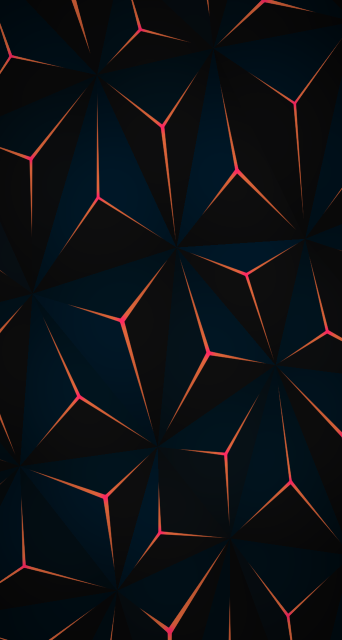
A Shadertoy shader for this background:

```glsl
// Dark faceted mesh with glowing seams. A jittered, skewed lattice of hubs is split
// into triangles; each holds three flat facets around an inner peak, and from the
// peak tapered orange spikes run toward the hubs, with a pink glow where they meet.

vec2 hash22(vec2 p) {
    vec3 q = fract(vec3(p.xyx) * vec3(0.1031, 0.1030, 0.0973));
    q += dot(q, q.yzx + 33.33);
    return fract((q.xx + q.yz) * q.zy);
}

float cross2(vec2 a, vec2 b) {
    return a.x * b.y - a.y * b.x;
}

// Lattice axes and origin, in units of the canvas height
const mat2 LATTICE = mat2(0.224, 0.052, -0.068, -0.270);
const vec2 ORIGIN = vec2(0.134, 0.831);

vec2 hub(vec2 id) {
    return ORIGIN + LATTICE * (id + 0.40 * (hash22(id + 5.0) - 0.5));
}

bool insideTriangle(vec2 p, vec2 h[3]) {
    return cross2(h[1] - h[0], p - h[0]) <= 0.0
        && cross2(h[2] - h[1], p - h[1]) <= 0.0
        && cross2(h[0] - h[2], p - h[2]) <= 0.0;
}

// Facet tint: upper left sides lean blue, lower right sides lean black
vec3 facetColour(vec2 p, vec2 peak, vec2 outward, vec2 rnd) {
    float lean = dot(outward, vec2(-0.5, 0.7)) + 1.3 * (rnd.x - 0.45);
    vec3 blue = mix(vec3(0.004, 0.072, 0.108), vec3(0.0, 0.088, 0.150), rnd.y * rnd.y);
    vec3 tint = mix(vec3(0.050, 0.050, 0.052), blue, smoothstep(-0.25, 0.25, lean));
    return tint * mix(1.08, 0.72, smoothstep(0.02, 0.22, length(p - peak)));
}

// Adds one tapered spike, with exact coverage where it is thinner than a pixel
vec3 addSpike(vec3 colour, vec2 p, vec2 peak, vec2 tip, float halfWidth, float pixel) {
    vec2 axis = tip - peak;
    float along = dot(p - peak, axis) / dot(axis, axis);
    float t = clamp(along, 0.0, 1.0);
    float d = length(p - peak - axis * t);
    float w = halfWidth * (1.0 - t);
    float cover = (min(w, d + 0.5 * pixel) - max(-w, d - 0.5 * pixel)) / pixel;
    vec3 seam = mix(vec3(0.90, 0.41, 0.24), vec3(0.68, 0.30, 0.16), t);
    float glow = exp(-pow(length(p - peak) / 0.009, 2.0));
    seam = mix(seam, vec3(1.0, 0.15, 0.39), glow);
    return mix(colour, seam, clamp(cover, 0.0, 1.0));
}

vec3 shadeTriangle(vec2 p, vec2 h[3], vec2 seed, float pixel) {
    vec2 peak = (h[0] + h[1] + h[2]) / 3.0 + 0.03 * (hash22(seed + 71.0) - 0.5);
    vec3 colour = vec3(0.03, 0.05, 0.07);

    for (int k = 0; k < 3; k++) {
        vec2 a = h[k] - peak;
        vec2 b = h[(k + 1) % 3] - peak;
        if (cross2(a, p - peak) <= 0.0 && cross2(b, p - peak) >= 0.0) {
            vec2 rnd = hash22(seed + float(k) * vec2(13.0, 29.0));
            colour = facetColour(p, peak, normalize(a + b), rnd);
        }
    }

    float weight = mix(0.0021, 0.0039, pow(hash22(seed + 43.0).x, 2.0));
    for (int k = 0; k < 3; k++) {
        vec2 rnd = hash22(seed + float(k) * vec2(17.0, 11.0) + 91.0);
        vec2 tip = mix(peak, h[k], mix(0.58, 0.95, rnd.x));
        colour = addSpike(colour, p, peak, tip, weight * mix(0.85, 1.2, rnd.y), pixel);
    }
    return colour;
}

// Finds the triangle holding p among the neighbouring lattice cells
vec3 mesh(vec2 p, float pixel) {
    vec2 cell = floor(inverse(LATTICE) * (p - ORIGIN));
    for (int j = -1; j <= 1; j++)
    for (int i = -1; i <= 1; i++) {
        vec2 id = cell + vec2(i, j);
        vec2 a = hub(id);
        vec2 b = hub(id + vec2(1, 0));
        vec2 c = hub(id + vec2(0, 1));
        vec2 d = hub(id + 1.0);
        vec2 right[3] = vec2[3](a, b, d);
        vec2 left[3] = vec2[3](a, d, c);
        if (insideTriangle(p, right)) return shadeTriangle(p, right, id, pixel);
        if (insideTriangle(p, left)) return shadeTriangle(p, left, id + vec2(37, 53), pixel);
    }
    return vec3(0.03, 0.05, 0.07);
}

void mainImage(out vec4 fragColor, in vec2 fragCoord) {
    float pixel = 1.0 / iResolution.y;
    vec3 colour = vec3(0.0);

    // Four samples smooth the facet borders
    for (int s = 0; s < 4; s++) {
        vec2 offset = vec2(s % 2, s / 2) * 0.5 - 0.25;
        colour += 0.25 * mesh((fragCoord + offset) * pixel, 0.7 * pixel);
    }

    // Vignette, weaker on the bright seams
    vec2 uv = fragCoord / iResolution.xy - 0.5;
    float shade = 1.0 - 0.6 * smoothstep(0.22, 0.68, length(uv * vec2(0.75, 1.0)));
    colour *= mix(shade, 1.0, 0.7 * smoothstep(0.1, 0.5, colour.r));
    fragColor = vec4(colour, 1.0);
}
```
